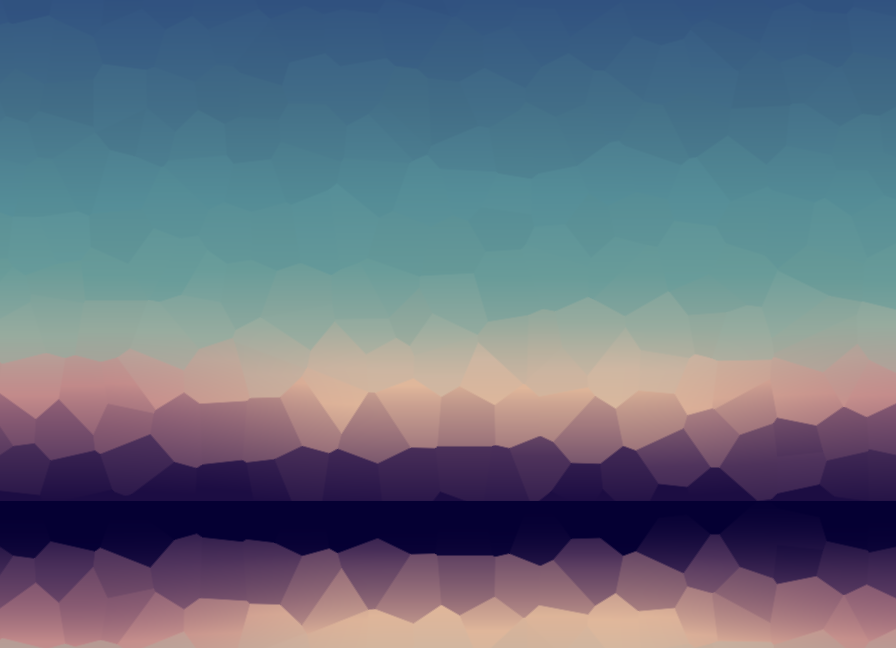
This background is drawn by a Shadertoy shader. Its source:

```glsl
// Faceted dusk sky over dark hills, mirrored in still water.
// A vertical colour ramp is sampled through Voronoi cells: each cell pulls the
// ramp toward its own centre, so steep parts of the ramp break into ridges.

const float HORIZON = 0.227;
const float CELLS = 13.5;   // cells per canvas height

vec2 hash2(vec2 p) {
    vec3 q = fract(p.xyx * vec3(0.1031, 0.1030, 0.0973));
    q += dot(q, q.yzx + 33.33);
    return fract((q.xx + q.yz) * q.zy);
}

float ramp(float a, float b, float x) {
    return clamp((x - a) / (b - a), 0.0, 1.0);
}

// Dusk colours by height above the horizon; side is 0 at the glow, 1 far away
vec3 duskColor(float h, float side) {
    h -= 0.018 * side * (1.0 - smoothstep(0.15, 0.35, h));
    vec3 haze = mix(vec3(0.80, 0.71, 0.63), vec3(0.71, 0.62, 0.59), side);
    vec3 glow = mix(vec3(0.87, 0.71, 0.60), vec3(0.76, 0.54, 0.54), side);
    vec3 dust = mix(vec3(0.63, 0.47, 0.49), vec3(0.54, 0.36, 0.45), side);

    vec3 col = mix(vec3(0.11, 0.05, 0.26), vec3(0.31, 0.20, 0.36), ramp(0.0, 0.08, h));
    col = mix(col, dust, ramp(0.08, 0.145, h));
    col = mix(col, glow, ramp(0.145, 0.205, h));
    col = mix(col, haze, ramp(0.205, 0.265, h));
    col = mix(col, vec3(0.59, 0.67, 0.62), ramp(0.265, 0.34, h));
    col = mix(col, vec3(0.41, 0.61, 0.60), ramp(0.34, 0.45, h));
    col = mix(col, vec3(0.33, 0.55, 0.59), ramp(0.45, 0.61, h));
    col = mix(col, vec3(0.26, 0.43, 0.53), ramp(0.61, 0.79, h));
    return mix(col, vec3(0.19, 0.32, 0.50), ramp(0.79, 1.0, h));
}

// Colour at p as seen through the cell with the given centre
vec3 facetColor(vec2 p, vec2 center, float aspect, float water) {
    vec2 rnd = hash2(floor(center * CELLS) + 71.0);
    float h = p.y / (1.0 - HORIZON);
    float centerH = center.y / (1.0 - HORIZON);
    float pull = mix(0.56, 0.28, smoothstep(0.14, 0.36, h));
    h = mix(h, centerH, pull) + 0.016 * (rnd.x - 0.5) - 0.045 * water;

    float x = mix(p.x, center.x, 0.25) / aspect;
    float side = smoothstep(0.12, 0.47, abs(x - 0.56));
    vec3 col = duskColor(h, side) * (0.99 + 0.02 * rnd.y);

    // Deep navy where the water meets the shore
    float deep = water * (1.0 - smoothstep(0.0, 0.10, h));
    return mix(col, vec3(0.02, 0.0, 0.20), deep);
}

// Nearest two cell centres, blended across their shared border
vec3 facets(vec2 p, float aspect, float water) {
    vec2 g = p * CELLS;
    vec2 first = vec2(0.0), second = vec2(0.0);
    float d1 = 1e3, d2 = 1e3;
    for (int j = -2; j <= 2; j++)
    for (int i = -2; i <= 2; i++) {
        vec2 cell = floor(g) + vec2(i, j);
        vec2 site = cell + 0.03 + 0.94 * hash2(cell + 19.0);
        float d = distance(g, site);
        if (d < d1) {
            d2 = d1;
            second = first;
            d1 = d;
            first = site;
        } else if (d < d2) {
            d2 = d;
            second = site;
        }
    }
    float edge = dot(0.5 * (first + second) - g, normalize(second - first));
    float blend = 0.5 - 0.5 * smoothstep(0.0, CELLS / iResolution.y, edge);
    return mix(facetColor(p, first / CELLS, aspect, water),
               facetColor(p, second / CELLS, aspect, water), blend);
}

void mainImage(out vec4 fragColor, in vec2 fragCoord) {
    float aspect = iResolution.x / iResolution.y;
    vec2 p = fragCoord / iResolution.y;
    float pixel = 1.0 / iResolution.y;

    // Fold the canvas at the shoreline so the water mirrors the sky
    float water = 1.0 - smoothstep(-0.5 * pixel, 0.5 * pixel, p.y - HORIZON);
    p.y = abs(p.y - HORIZON);
    fragColor = vec4(facets(p, aspect, water), 1.0);
}
```
